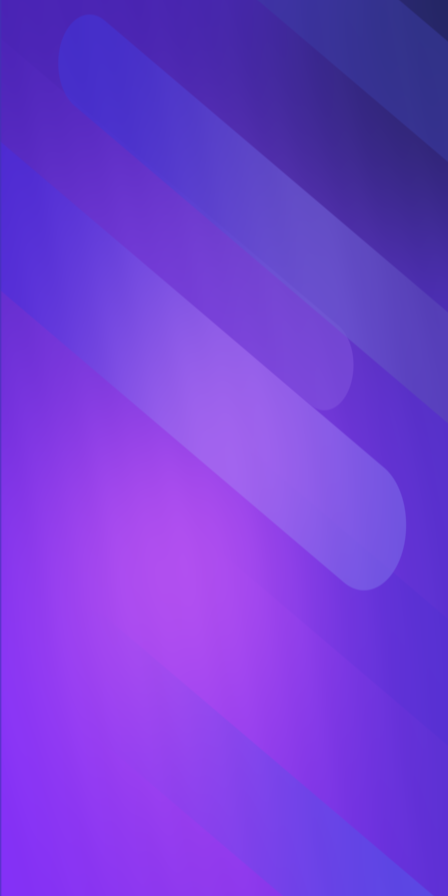
Reproduce this background procedurally as a WebGL 1 fragment shader.

```glsl
precision highp float;
// Violet and blue gradient with a magenta glow and translucent slanted capsule bands.

uniform vec2 u_resolution;

const float STRETCH = 1.55;               // vertical stretch of the capsules
const vec2 SLANT = vec2(0.877, -0.481);   // band direction before stretching

// Soft elliptical falloff, 1 at the centre
float glow(vec2 p, vec2 centre, vec2 radius) {
  vec2 d = (p - centre) / radius;
  return exp(-dot(d, d));
}

// Coverage of a slanted capsule running from its cap; negative reach runs up-left
float band(vec2 p, vec2 cap, float radius, float reach) {
  vec2 q = (p - cap) / vec2(1.0, STRETCH);
  float along = clamp(dot(q, SLANT), min(reach, 0.0), max(reach, 0.0));
  float dist = length(q - SLANT * along) - radius;
  float edge = max(0.002, 0.7 / u_resolution.x);
  return 1.0 - smoothstep(-edge, edge, dist);
}

// Violet ground, blue right side, dark upper corner and magenta glow
vec3 background(vec2 p) {
  vec3 color = mix(vec3(0.50, 0.18, 0.97), vec3(0.29, 0.14, 0.71), smoothstep(0.3, 2.0, p.y));
  color = mix(color, vec3(0.57, 0.23, 0.91), 0.7 * glow(p, vec2(0.5, 0.1), vec2(0.36, 0.6)));
  color = mix(color, vec3(0.31, 0.19, 0.78), 0.85 * smoothstep(0.4, 1.1, p.x + 0.1 * (p.y - 0.7)));
  color = mix(color, vec3(0.71, 0.32, 0.94), 0.93 * glow(p, vec2(0.39, 0.74), vec2(0.33, 0.5)));
  color = mix(color, vec3(0.50, 0.27, 0.87), 0.65 * glow(p, vec2(0.45, 1.4), vec2(0.4, 0.34)));
  color = mix(color, vec3(0.17, 0.14, 0.41), 0.85 * glow(p, vec2(1.08, 1.76), vec2(0.5, 0.4)));
  return mix(color, vec3(0.13, 0.15, 0.37), 0.9 * glow(p, vec2(1.05, 2.02), vec2(0.3, 0.25)));
}

void main() {
  vec2 p = gl_FragCoord.xy / u_resolution * vec2(1.0, 2.0);
  vec3 color = background(p);

  // Faint lower bands, fading in from the left
  float faint = band(p, vec2(0.4, 0.987), 0.08, 2.0) * smoothstep(0.45, 1.0, p.x);
  color = mix(color, vec3(0.28, 0.18, 0.82), 0.25 * faint);
  float lower = band(p, vec2(0.2, 0.51), 0.081, 2.0) * smoothstep(0.15, 1.05, p.x);
  color = mix(color, vec3(0.34, 0.32, 0.91), 0.7 * lower);

  // Upper right band
  color = mix(color, vec3(0.23, 0.24, 0.65), 0.5 * band(p, vec2(0.2, 2.453), 0.076, 2.0));

  // Short faint band filling the gap between the two bright ones
  vec3 lilac = mix(vec3(0.42, 0.20, 0.85), vec3(0.53, 0.36, 0.88), smoothstep(0.2, 0.75, p.x));
  float gap = band(p, vec2(0.724, 1.185), 0.065, -2.0) * smoothstep(-0.2, 0.7, p.x);
  color = mix(color, lilac, 0.45 * gap);

  // Long upper band, blue at its cap, pale in the middle and dimmer to the right
  vec3 upper = mix(vec3(0.26, 0.20, 0.83), vec3(0.43, 0.37, 0.83), smoothstep(0.2, 0.75, p.x));
  upper = mix(upper, vec3(0.35, 0.28, 0.72), smoothstep(0.7, 1.0, p.x));
  color = mix(color, upper, 0.65 * band(p, vec2(0.2, 1.859), 0.07, 2.0));

  // Wide central band with a bright middle
  vec3 central = mix(vec3(0.29, 0.17, 0.85), vec3(0.42, 0.37, 0.89), smoothstep(0.0, 0.75, p.x));
  central = mix(central, vec3(0.67, 0.45, 0.95), 0.95 * glow(p, vec2(0.52, 1.04), vec2(0.32, 0.48)));
  color = mix(color, central, 0.7 * band(p, vec2(0.8125, 0.828), 0.094, -2.0));

  // Faint steep sheen from layered sines
  float across = p.x + 0.25 * p.y;
  float sheen = sin(across * 47.0 + 2.0 * sin(p.y * 5.0)) + sin(across * 83.0 - p.y * 6.0);
  color += 0.0015 * sheen;

  // Thin blue rim on the left side
  color = mix(color, vec3(0.25, 0.20, 0.70), 0.6 * (1.0 - smoothstep(0.001, 0.005, p.x)));

  gl_FragColor = vec4(clamp(color, 0.0, 1.0), 1.0);
}
```
